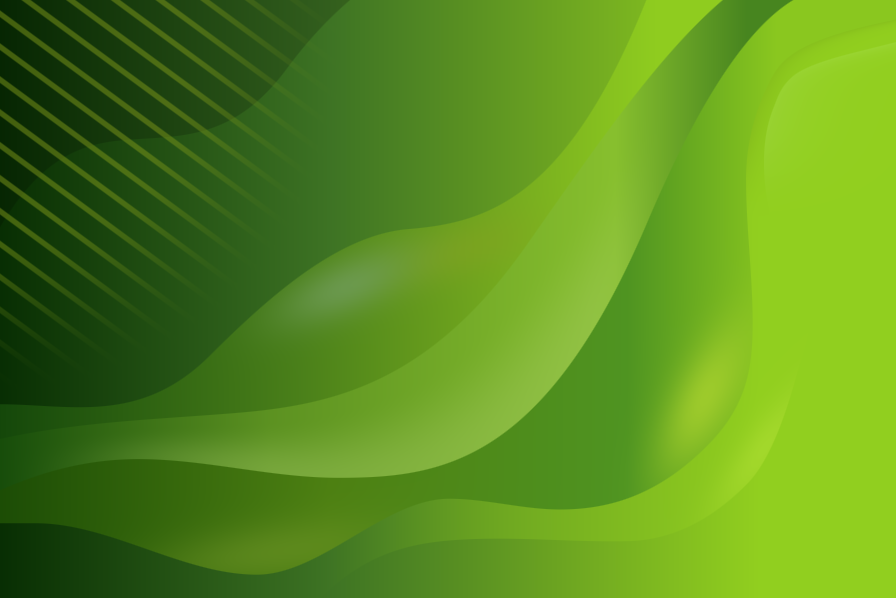
Give the GLSL for this background, as a Shadertoy shader.

```glsl
// Layered green ribbons sweeping from the lower left to the upper right.
// Each edge is a smooth Hermite curve; each layer is filled with a colour ramp
// and lit by soft elliptical glows. Fading diagonal stripes fill one corner.

const vec3 LIME = vec3(0.57, 0.81, 0.12);

// Cubic between two knots, each holding position, value and slope.
float span(float x, vec3 a, vec3 b) {
    float len = b.x - a.x;
    float t = clamp((x - a.x) / len, 0.0, 1.0);
    float u = 1.0 - t;
    return mix(a.y, b.y, t * t * (3.0 - 2.0 * t)) + len * t * u * (a.z * u - b.z * t);
}

// Smooth curve through five knots, continued straight past both ends.
float wave(float x, vec3 a, vec3 b, vec3 c, vec3 d, vec3 e) {
    float y = x < b.x ? span(x, a, b) : x < c.x ? span(x, b, c)
            : x < d.x ? span(x, c, d) : span(x, d, e);
    return y + a.z * min(x - a.x, 0.0) + e.z * max(x - e.x, 0.0);
}

// Antialiased coverage of the side where d is positive.
float cover(float d) {
    return clamp(d / max(fwidth(d), 1e-5) + 0.5, 0.0, 1.0);
}

// Four colours blended at increasing stops.
vec3 ramp(float x, vec4 stops, vec3 a, vec3 b, vec3 c, vec3 d) {
    vec3 t = clamp((x - stops.xyz) / (stops.yzw - stops.xyz), 0.0, 1.0);
    return mix(mix(mix(a, b, t.x), c, t.y), d, t.z);
}

// Soft ellipse turned by an angle.
float glow(vec2 p, vec2 center, float angle, vec2 radii) {
    float c = cos(angle), s = sin(angle);
    vec2 q = mat2(c, -s, s, c) * (p - center) / radii;
    return exp(-dot(q, q));
}

// Slanted stripes that fade away from the upper left corner.
float stripes(vec2 p) {
    float pitch = 0.055;
    float v = p.y + 0.735 * p.x - 0.977;
    float d = abs(fract(v / pitch + 0.5) - 0.5) * pitch;
    float aa = 1.2 / iResolution.y;
    float line = 1.0 - smoothstep(0.0056 - aa, 0.0056 + aa, d);
    return line * (1.0 - smoothstep(0.28, 0.58, length(p - vec2(0.0, 0.92))));
}

void mainImage(out vec4 fragColor, in vec2 fragCoord) {
    vec2 p = fragCoord / iResolution.xy * vec2(1.5, 1.0);

    // Layer edges
    float shade = wave(p.x, vec3(0.0, 0.62, 1.7), vec3(0.2, 0.765, 0.1),
        vec3(0.48, 0.885, 1.35), vec3(0.586, 1.0, 0.85), vec3(0.8, 1.2, 0.85));
    float leafTop = wave(p.x, vec3(0.0, 0.324, 0.0), vec3(0.352, 0.406, 1.0),
        vec3(0.684, 0.617, 0.08), vec3(1.082, 1.0, 2.5), vec3(1.2, 1.3, 2.5));
    float ribbonTop = wave(p.x, vec3(0.0, 0.266, 0.22), vec3(0.39, 0.309, 0.08),
        vec3(0.88, 0.588, 1.42), vec3(1.21, 1.0, 0.85), vec3(1.3, 1.08, 0.85));
    float ribbonLow = wave(p.x, vec3(0.0, 0.18, 0.45), vec3(0.215, 0.232, 0.03),
        vec3(0.566, 0.201, 0.0), vec3(1.084, 0.629, 2.35), vec3(1.328, 1.0, 0.6));
    float hollowLow = wave(p.x, vec3(0.06, 0.125, 0.0), vec3(0.43, 0.039, 0.0),
        vec3(0.752, 0.166, 0.0), vec3(0.9375, 0.148, 0.0), vec3(1.191, 0.262, 1.05));
    float hollowRight = wave(p.y, vec3(0.262, 1.191, 0.95), vec3(0.46, 1.26, 0.0),
        vec3(0.7, 1.249, 0.0), vec3(0.86, 1.287, 0.5), vec3(0.967, 1.5, 5.0));
    float stripLow = wave(p.x, vec3(0.537, 0.0, 1.0), vec3(0.78, 0.098, 0.05),
        vec3(1.05, 0.095, 0.02), vec3(1.25, 0.19, 1.0), vec3(1.33, 0.36, 3.5));
    float sheenEdge = wave(p.y, vec3(0.6, 1.3, -0.3), vec3(0.727, 1.279, 0.0),
        vec3(0.82, 1.295, 0.4), vec3(0.873, 1.328, 1.2), vec3(0.912, 1.43, 4.0));

    // Backdrop with shaded corner and stripes
    vec3 backdrop = ramp(p.x, vec4(0.0, 0.55, 0.95, 1.27), vec3(0.03, 0.18, 0.01),
        vec3(0.24, 0.45, 0.14), vec3(0.43, 0.65, 0.13), LIME);
    vec3 color = backdrop * mix(1.0, 0.82, cover(p.y - shade));
    color = mix(color, vec3(0.5, 0.6, 0.1), 0.5 * stripes(p));

    // Upper leaf
    vec3 leaf = ramp(p.x, vec4(0.0, 0.5, 0.85, 1.1), vec3(0.08, 0.28, 0.04),
        vec3(0.29, 0.5, 0.1), vec3(0.46, 0.67, 0.12), vec3(0.56, 0.8, 0.12));
    leaf = mix(leaf, vec3(0.52, 0.64, 0.12), 0.5 * glow(p, vec2(0.77, 0.58), 0.3, vec2(0.13, 0.045)));
    leaf = mix(leaf, vec3(0.45, 0.62, 0.38), 0.7 * glow(p, vec2(0.58, 0.52), 0.4, vec2(0.12, 0.045)));
    color = mix(color, leaf, cover(leafTop - p.y));

    // Pale ribbon, brighter along its lower edge
    vec3 ribbon = ramp(p.x, vec4(0.0, 0.45, 1.03, 1.25), vec3(0.09, 0.3, 0.04),
        vec3(0.36, 0.57, 0.13), vec3(0.53, 0.75, 0.18), vec3(0.28, 0.52, 0.12));
    float across = (p.y - ribbonLow) / max(ribbonTop - ribbonLow, 0.01);
    float sheen = (1.0 - smoothstep(0.0, 0.8, across))
        * smoothstep(0.0, 0.5, p.x) * (1.0 - smoothstep(0.98, 1.12, p.x));
    ribbon = mix(ribbon, vec3(0.66, 0.8, 0.42), 0.35 * sheen);
    color = mix(color, ribbon, cover(ribbonTop - p.y));

    // Deep hollow under the ribbon
    vec3 hollow = ramp(p.x, vec4(0.0, 0.55, 1.05, 1.3), vec3(0.11, 0.3, 0.02),
        vec3(0.3, 0.5, 0.07), vec3(0.31, 0.58, 0.13), vec3(0.54, 0.78, 0.12));
    hollow = mix(hollow, vec3(0.66, 0.82, 0.18), 0.8 * glow(p, vec2(1.18, 0.335), 1.1, vec2(0.13, 0.05)));
    hollow = mix(hollow, vec3(0.45, 0.6, 0.16), 0.5 * glow(p, vec2(0.45, 0.075), 0.15, vec2(0.2, 0.05)));
    color = mix(color, hollow, cover(ribbonLow - p.y));

    // Outer strip and bright right side
    vec3 strip = mix(backdrop, LIME, 0.3 * smoothstep(0.5, 0.9, p.x));
    strip = mix(strip, vec3(0.68, 0.87, 0.2), 0.6 * glow(p, vec2(1.28, 0.25), 0.95, vec2(0.13, 0.035)));
    vec3 outer = mix(backdrop, strip, cover(p.y - stripLow));
    float high = smoothstep(0.63, 0.8, p.y);
    outer *= 1.0 - 0.07 * high * exp(-abs(p.x - hollowRight) / 0.03);
    float shine = cover(p.x - sheenEdge) * exp(-max(p.x - sheenEdge, 0.0) / 0.06);
    outer = mix(outer, vec3(0.64, 0.86, 0.27), 0.5 * high * shine);
    color = mix(color, outer, max(cover(hollowLow - p.y), cover(p.x - hollowRight)));

    fragColor = vec4(color, 1.0);
}
```
